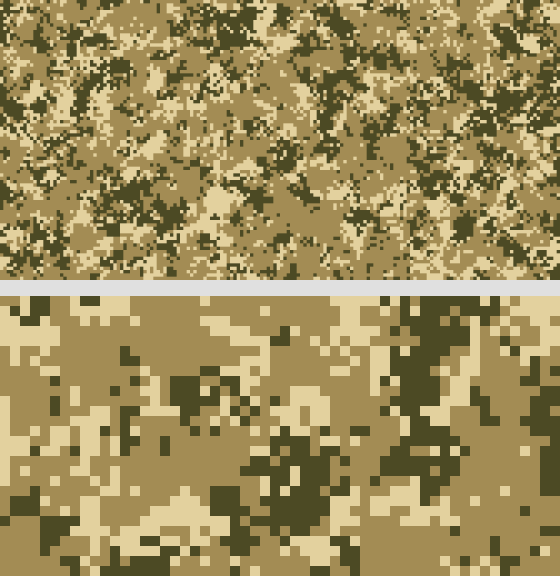
Top, the full canvas; bottom, a detail of the centre.
Reproduce this pattern procedurally as a Shadertoy shader.

```glsl
// Digital camouflage: a grid of square cells in cream, tan and dark olive.
// Two independent layered noise fields are sampled once per cell and cut by
// thresholds; cell borders are smoothed by their coverage of each pixel.

const float ROWS = 84.0;                    // cells over the canvas height
const vec3 TAN = vec3(0.64, 0.55, 0.33);
const vec3 CREAM = vec3(0.89, 0.82, 0.62);
const vec3 OLIVE = vec3(0.30, 0.29, 0.14);
const float CREAM_LEVEL = 0.648;            // higher means less cream
const float OLIVE_LEVEL = 0.677;            // higher means less olive
const vec3 BLOB_SIZES = vec3(6.7, 3.3, 1.9); // in cells
const vec3 BLOB_WEIGHTS = vec3(0.35, 0.33, 0.27);
const float SPECK_WEIGHT = 0.23;            // single-cell grain

// Integer hash to the range 0..1
float hash(vec2 lattice, uint seed) {
    uvec2 k = uvec2(ivec2(lattice));
    uint h = k.x * 1597334677u ^ k.y * 3812015801u ^ seed * 2654435769u;
    h = (h ^ (h >> 16)) * 2146121005u;
    h = (h ^ (h >> 15)) * 2221713035u;
    h ^= h >> 16;
    return float(h >> 8) / 16777216.0;
}

// Smoothly interpolated lattice noise
float valueNoise(vec2 p, uint seed) {
    vec2 i = floor(p);
    vec2 f = p - i;
    f = f * f * (3.0 - 2.0 * f);
    float low = mix(hash(i, seed), hash(i + vec2(1, 0), seed), f.x);
    float high = mix(hash(i + vec2(0, 1), seed), hash(i + vec2(1, 1), seed), f.x);
    return mix(low, high, f.y);
}

// Large blobs, ragged edges and specks combined
float patchField(vec2 cell, uint seed) {
    float sum = SPECK_WEIGHT * hash(cell, seed);
    for (int i = 0; i < 3; i++) {
        vec2 p = cell / BLOB_SIZES[i] + 7.3 * float(i + 1);
        sum += BLOB_WEIGHTS[i] * valueNoise(p, seed + uint(i) + 1u);
    }
    return sum;
}

// Flat colour of one cell: olive lies over cream, cream over tan
vec3 cellColor(vec2 cell) {
    if (patchField(cell, 11u) > OLIVE_LEVEL) return OLIVE;
    if (patchField(cell, 37u) > CREAM_LEVEL) return CREAM;
    return TAN;
}

void mainImage(out vec4 fragColor, in vec2 fragCoord) {
    float pixel = ROWS / iResolution.y;     // pixel width in cells
    vec2 p = fragCoord * pixel;

    // Blend the four cells around the nearest grid corner
    vec2 corner = floor(p + 0.5);
    vec2 cover = clamp((p - corner) / min(pixel, 1.0) + 0.5, 0.0, 1.0);
    vec3 below = mix(cellColor(corner - 1.0), cellColor(corner - vec2(0, 1)), cover.x);
    vec3 above = mix(cellColor(corner - vec2(1, 0)), cellColor(corner), cover.x);
    fragColor = vec4(mix(below, above, cover.y), 1.0);
}
```
